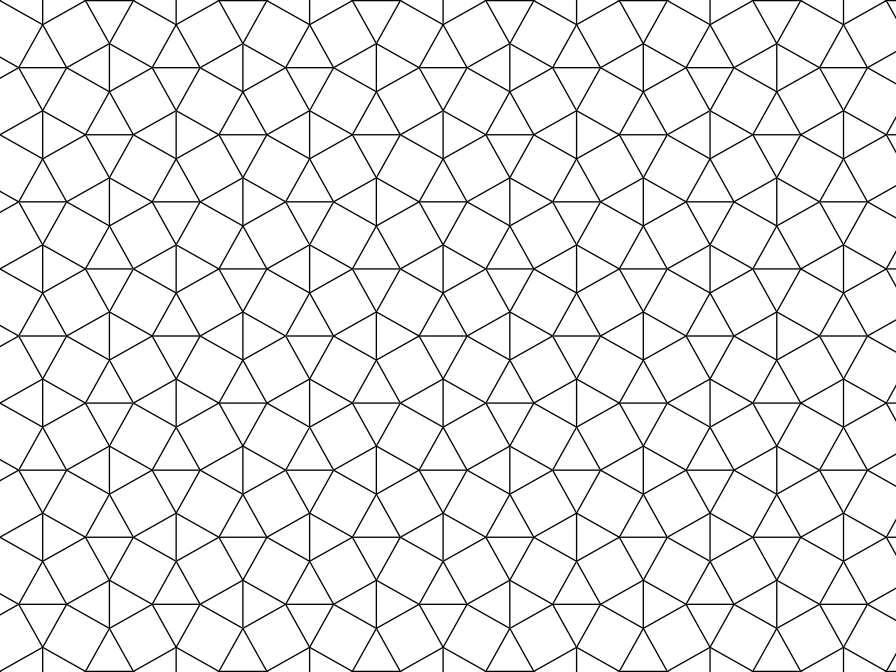
Write a Shadertoy shader that draws this pattern.

```glsl
// Snub square tiling: thin black outlines of squares and triangles on white.
// Each repeat is folded by mirrors into a quarter, then by a half turn, so
// that the distance to four segments gives every edge of the tiling.

#define REPEATS vec2(6.713, 5.009)    // repeats across and down the canvas
#define CENTRE vec2(-0.0073, 0.0)     // a level edge's middle, in canvas heights
#define HALF_EDGE 0.1795              // half of a straight edge, in repeats
#define LINE_WIDTH 0.00198            // in canvas heights
#define PAPER vec3(1.0)
#define INK vec3(0.0)

float segmentDistance(vec2 p, vec2 a, vec2 b) {
    vec2 ab = b - a;
    vec2 ap = p - a;
    return length(ap - ab * clamp(dot(ap, ab) / dot(ab, ab), 0.0, 1.0));
}

// Distance to the edges in one half of the folded quarter
float edgeDistance(vec2 q, vec2 cell) {
    vec2 levelEnd = vec2(HALF_EDGE, 0.0) * cell;
    vec2 apex = vec2(0.0, 0.5 - HALF_EDGE) * cell;
    vec2 uprightEnd = vec2(0.5, HALF_EDGE) * cell;
    vec2 uprightMiddle = vec2(0.5, 0.0) * cell;

    float straight = min(segmentDistance(q, vec2(0.0), levelEnd),
                         segmentDistance(q, uprightMiddle, uprightEnd));
    float slanted = min(segmentDistance(q, levelEnd, apex),
                        segmentDistance(q, levelEnd, uprightEnd));
    return min(straight, slanted);
}

// Share of a pixel-wide box covered by a line at distance d
float lineCoverage(float d, float pixel) {
    float halfLine = 0.5 * LINE_WIDTH;
    float halfPixel = 0.5 * pixel;
    float overlap = min(d + halfPixel, halfLine) - max(d - halfPixel, -halfLine);
    return clamp(overlap / pixel, 0.0, 1.0);
}

void mainImage(out vec4 fragColor, in vec2 fragCoord) {
    vec2 canvas = iResolution.xy / iResolution.y;
    vec2 p = (fragCoord - 0.5 * iResolution.xy) / iResolution.y - CENTRE;

    // Repeat, then mirror into a quarter
    vec2 cell = canvas / REPEATS;
    vec2 quarter = abs(fract(p / cell + 0.5) - 0.5) * cell;

    // The half turn about the quarter's middle supplies the other edges
    float d = min(edgeDistance(quarter, cell),
                  edgeDistance(0.5 * cell - quarter, cell));

    float ink = lineCoverage(d, 1.0 / iResolution.y);
    fragColor = vec4(mix(PAPER, INK, ink), 1.0);
}
```
